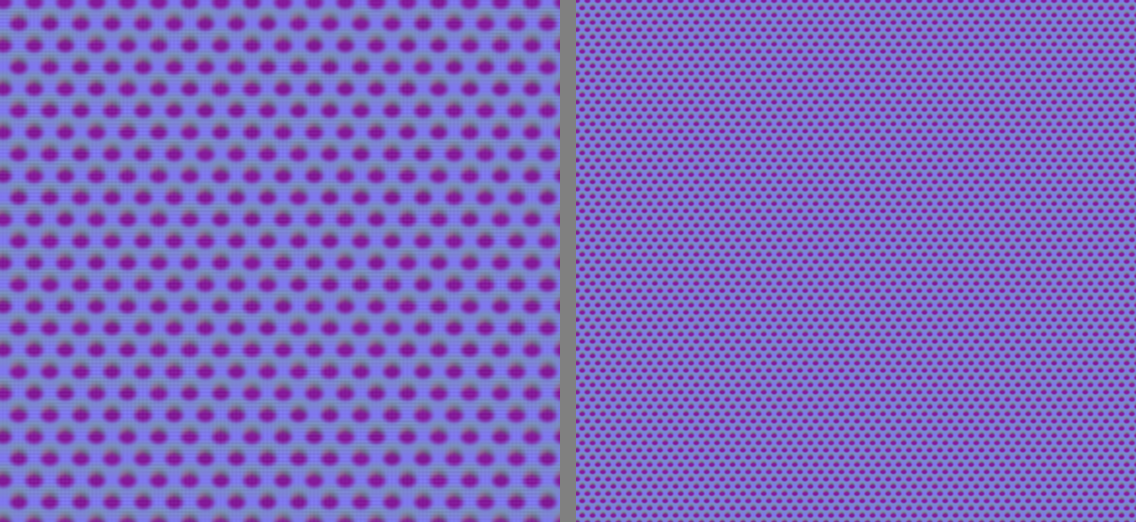
Left: one tile. Right: repeated 3 by 3.
Reproduce this texture map procedurally as a Shadertoy shader.

```glsl
#define REPEATS vec2(18.0, 24.0)
#define ORIGIN vec2(0.10, 0.92)
#define DOT_WIDTH 0.36
#define DOT_RISE 0.56
#define DOT_DROP 0.42
#define VARIATION 0.05
#define RIPPLE 0.022
#define BLUE vec3(0.50, 0.465, 0.94)
#define TEAL vec3(0.475, 0.57, 0.72)
#define PURPLE vec3(0.51, 0.10, 0.60)
#define WARM vec3(0.58, 0.37, 0.50)
#define DARK vec3(0.39, 0.40, 0.47)

const float TAU = 6.2831853;

float hash(vec2 p) {
    return fract(sin(dot(p, vec2(127.1, 311.7))) * 43758.5453);
}

// Value noise that wraps after a whole number of cells
float wrapNoise(vec2 p, vec2 period) {
    vec2 i = floor(p);
    vec2 f = p - i;
    f = f * f * (3.0 - 2.0 * f);
    float a = hash(mod(i, period));
    float b = hash(mod(i + vec2(1.0, 0.0), period));
    float c = hash(mod(i + vec2(0.0, 1.0), period));
    float d = hash(mod(i + vec2(1.0, 1.0), period));
    return mix(mix(a, b, f.x), mix(c, d, f.x), f.y);
}

// Horizontal position in a row, alternate rows shifted by half a cell
float rowX(float x, float row) {
    return x - ORIGIN.x + 0.5 * mod(row + 1.0, 2.0);
}

// Soft haze above each row of dots
vec3 background(vec2 grid) {
    float y = grid.y - ORIGIN.y;
    float x = rowX(grid.x, floor(y));
    float band = 0.5 - 0.5 * cos(TAU * y);
    return mix(BLUE, TEAL, band * (0.76 + 0.24 * cos(TAU * x)));
}

// Domed dot: purple core, warm upper left and dark upper right
vec3 paintDot(vec3 col, vec2 p, float seed) {
    float height = p.y > 0.0 ? DOT_RISE : DOT_DROP;
    float size = 1.0 + VARIATION * (seed - 0.5);
    float d = length(p / vec2(DOT_WIDTH, height)) / size;
    float cover = 1.0 - smoothstep(0.35, 1.15, d);
    vec3 rim = mix(WARM, DARK, smoothstep(-0.20, 0.18, p.x));
    float shade = smoothstep(0.05, 0.42, p.y + 0.45 * abs(p.x));
    vec3 tone = mix(PURPLE, rim, shade);
    return mix(col, tone * (1.0 + VARIATION * (seed - 0.5)), cover);
}

// Faint fine grid, uneven in strength
float ripple(vec2 grid) {
    float rows = sin(TAU * 6.0 * grid.y) * wrapNoise(grid * vec2(1.0, 2.0), REPEATS * vec2(1.0, 2.0));
    float columns = sin(TAU * 8.0 * grid.x) * wrapNoise(grid * vec2(2.0, 1.0), REPEATS * vec2(2.0, 1.0));
    return rows + 0.6 * columns;
}

void mainImage(out vec4 fragColor, in vec2 fragCoord) {
    vec2 grid = fragCoord / iResolution.xy * REPEATS;
    vec3 col = background(grid);

    // Nearest dot in this row and its neighbours
    float nearRow = floor(grid.y - ORIGIN.y + 0.5);
    for (int i = -1; i <= 1; i++) {
        float row = nearRow + float(i);
        float x = rowX(grid.x, row);
        float column = floor(x + 0.5);
        vec2 p = vec2(x - column, grid.y - ORIGIN.y - row);
        col = paintDot(col, p, hash(mod(vec2(column, row), REPEATS)));
    }

    col += RIPPLE * ripple(grid) * vec3(0.8, 1.0, 0.9);
    fragColor = vec4(clamp(col, 0.0, 1.0), 1.0);
}
```
